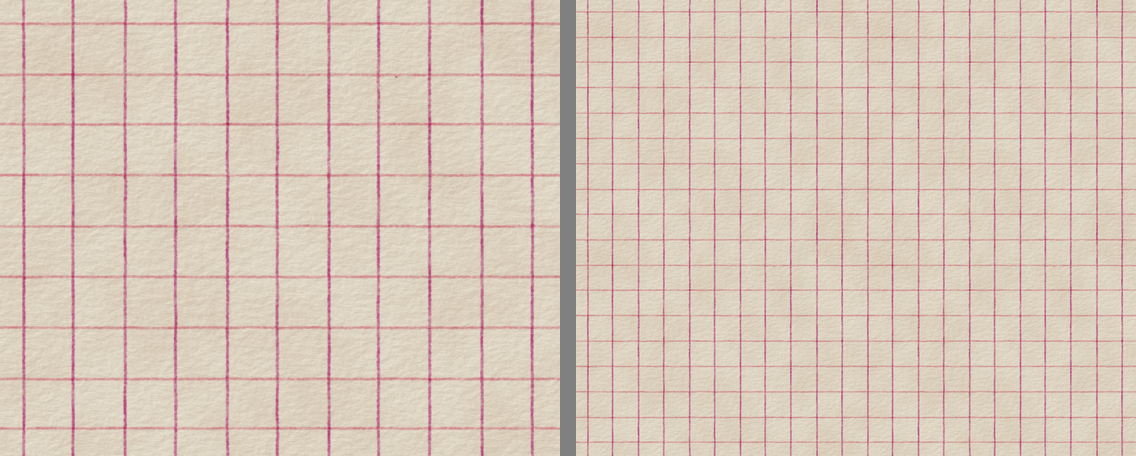
Left: one tile. Right: repeated 2 by 2.
Write a Shadertoy shader that draws this pattern.

```glsl
// Aged cream paper ruled with a square grid of worn magenta and rose ink lines.
// Each line is a jittered distance band; wrapping gradient noise gives the
// lit paper fibres, the faint stains, the ragged edges and the uneven ink.

const vec2  GRID        = vec2(11.0, 9.0);     // lines across and down
const vec2  LINE_PHASE  = vec2(0.449, 0.527);  // line position inside its cell
const vec2  HALF_WIDTH  = vec2(0.027, 0.024);  // vertical, horizontal, in cells
const float LINE_JITTER = 0.020;
const float LINE_WOBBLE = 0.012;
const float EDGE_ROUGH  = 0.012;
const float EDGE_SOFT   = 0.012;
const vec3  PAPER       = vec3(0.872, 0.836, 0.766);
const vec3  STAIN       = vec3(0.835, 0.775, 0.690);
const vec3  INK_VERT    = vec3(0.735, 0.355, 0.540);
const vec3  INK_HORIZ   = vec3(0.825, 0.540, 0.560);
const vec3  SPECK       = vec3(0.520, 0.270, 0.220);
const vec3  SHADE_TINT  = vec3(0.80, 1.00, 1.10);
const vec2  FIBRES      = vec2(50.0, 68.0);    // coarsest fibre cells
const vec2  LIGHT_STEP  = vec2(-0.0014, 0.0020);
const float RELIEF      = 0.095;

// Integer hash of a lattice cell, two values in 0..1
vec2 hash2(vec2 cell, float seed) {
    uvec3 v = uvec3(cell.x + 0.5, cell.y + 0.5, seed) * 1664525u + 1013904223u;
    v.x += v.y * v.z; v.y += v.z * v.x; v.z += v.x * v.y;
    v ^= v >> 16u;
    v.x += v.y * v.z; v.y += v.z * v.x;
    return vec2(v.xy >> 8u) / 16777216.0;
}

float corner(vec2 cell, vec2 offset, vec2 count, float seed) {
    float angle = 6.28319 * hash2(mod(cell, count), seed).x;
    return dot(vec2(cos(angle), sin(angle)), offset);
}

// Gradient noise, about -0.7..0.7, that wraps after count cells over the canvas
float tileNoise(vec2 uv, vec2 count, float seed) {
    vec2 p = uv * count, i = floor(p), f = p - i;
    vec2 u = f * f * f * (f * (f * 6.0 - 15.0) + 10.0);
    vec2 e = vec2(1.0, 0.0);
    return mix(
        mix(corner(i, f, count, seed), corner(i + e, f - e, count, seed), u.x),
        mix(corner(i + e.yx, f - e.yx, count, seed),
            corner(i + 1.0, f - 1.0, count, seed), u.x), u.y);
}

// Fibre height of the paper
float paperHeight(vec2 uv) {
    float height = 0.0, amp = 1.0;
    vec2 count = FIBRES;
    vec2 bent = uv + 0.006 * vec2(tileNoise(uv, vec2(22.0, 18.0), 1.0),
                                  tileNoise(uv, vec2(22.0, 18.0), 2.0));
    for (int k = 0; k < 3; k++) {
        height += amp * tileNoise(bent, count, 3.0 + float(k));
        count *= 2.0;
        amp *= 0.55;
    }
    return height;
}

// Broad, weak discolouration
float stainAmount(vec2 uv) {
    float broad = tileNoise(uv, vec2(5.0, 4.0), 8.0);
    float mottle = tileNoise(uv, vec2(17.0, 14.0), 9.0);
    return clamp(0.22 + 0.55 * broad + 0.40 * mottle, 0.0, 1.0);
}

// Ink cover of the vertical (x) and horizontal (y) lines
vec2 lineCover(vec2 uv, float grain, float pixel) {
    vec2 p = uv * GRID, id = floor(p);
    vec2 jitter = vec2(hash2(vec2(id.x, 0.0), 10.0).x,
                       hash2(vec2(id.y, 1.0), 11.0).x) * 2.0 - 1.0;
    vec2 wobble = vec2(tileNoise(uv, GRID * vec2(1.0, 2.0), 12.0),
                       tileNoise(uv, GRID * vec2(2.0, 1.0), 13.0));
    vec2 centre = LINE_PHASE + LINE_JITTER * jitter + LINE_WOBBLE * wobble;
    vec2 dist = abs(p - id - centre) - HALF_WIDTH - EDGE_ROUGH * grain;
    return clamp(0.5 - dist / (pixel + EDGE_SOFT), 0.0, 1.0);
}

// Ink strength, uneven along each line and broken by the fibres
vec2 inkStrength(vec2 uv, float grain, float slope) {
    vec2 along = vec2(tileNoise(uv, GRID * vec2(1.0, 2.0), 14.0),
                      tileNoise(uv, GRID * vec2(2.0, 1.0), 15.0));
    vec2 blot = vec2(tileNoise(uv, GRID * 6.0, 16.0),
                     tileNoise(uv, GRID * 6.0, 17.0));
    vec2 ink = vec2(0.88, 0.82) + 0.40 * along + 0.28 * blot;
    return clamp(ink + 0.35 * grain - 0.25 * abs(slope), 0.15, 1.15);
}

// Rare tiny dark flecks, at most one per grid cell
float speckCover(vec2 uv, float pixel) {
    vec2 p = uv * GRID, id = floor(p);
    vec2 spot = 0.15 + 0.7 * hash2(id, 18.0);
    vec2 pick = hash2(id, 19.0);
    float radius = mix(0.012, 0.024, pick.y);
    float dist = length(p - id - spot) - radius;
    return step(pick.x, 0.07) * clamp(0.5 - dist / pixel, 0.0, 1.0);
}

void mainImage(out vec4 fragColor, in vec2 fragCoord) {
    vec2 uv = fragCoord / iResolution.xy;
    float pixel = GRID.y / iResolution.y;
    float slope = paperHeight(uv) - paperHeight(uv + LIGHT_STEP);
    float grain = tileNoise(uv, GRID * 17.0, 20.0);

    // Multiply both inks over the stained sheet so crossings darken
    vec3 color = mix(PAPER, STAIN, stainAmount(uv));
    vec2 ink = lineCover(uv, grain, pixel) * inkStrength(uv, grain, slope);
    color *= mix(vec3(1.0), INK_VERT / PAPER, ink.x);
    color *= mix(vec3(1.0), INK_HORIZ / PAPER, ink.y);
    color = mix(color, SPECK, 0.65 * speckCover(uv, pixel));

    // Side light on the fibres
    color += SHADE_TINT * (RELIEF * slope + 0.018 * grain);
    fragColor = vec4(clamp(color, 0.0, 1.0), 1.0);
}
```
